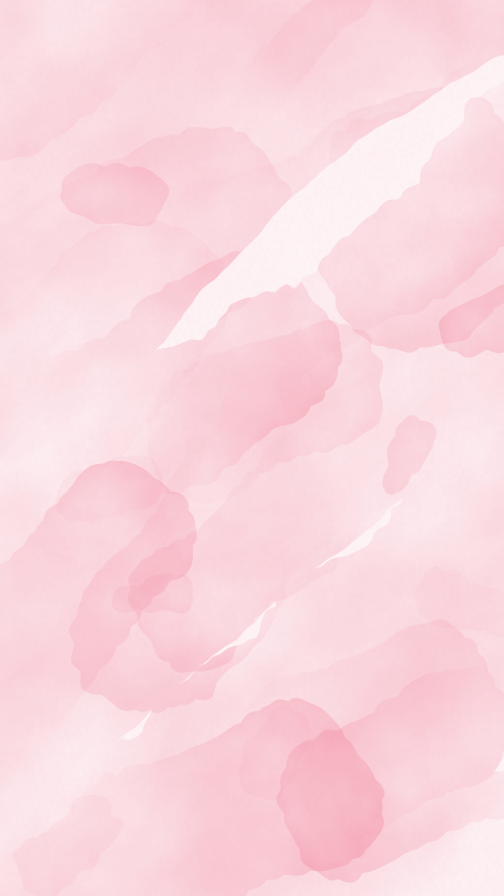
Write a Shadertoy shader that draws this background.

```glsl
// Pale pink watercolour: overlapping diagonal brush strokes with bare paper gaps.

vec2 hash2(vec2 p) {
    vec3 q = fract(p.xyx * vec3(0.1031, 0.1030, 0.0973));
    q += dot(q, q.yzx + 33.33);
    return fract((q.xx + q.yz) * q.zy);
}

float cornerSlope(vec2 cell, vec2 corner, vec2 f) {
    float a = 6.2832 * hash2(cell + corner + 57.0).x;
    return dot(vec2(cos(a), sin(a)), f - corner);
}

float gradientNoise(vec2 p) {
    vec2 cell = floor(p), f = fract(p);
    vec2 w = f * f * f * (f * (f * 6.0 - 15.0) + 10.0);
    float low = mix(cornerSlope(cell, vec2(0, 0), f), cornerSlope(cell, vec2(1, 0), f), w.x);
    float high = mix(cornerSlope(cell, vec2(0, 1), f), cornerSlope(cell, vec2(1, 1), f), w.x);
    return mix(low, high, w.y);
}

float fbm(vec2 p) {
    float sum = 0.0, amp = 1.0;
    for (int i = 0; i < 5; i++) {
        sum += amp * gradientNoise(p);
        p = mat2(1.6, 1.2, -1.2, 1.6) * p + 7.3;
        amp *= 0.5;
    }
    return sum;
}

mat2 rotation(float a) {
    return mat2(cos(a), -sin(a), sin(a), cos(a));
}

float roundedBox(vec2 p, vec2 halfSize, float radius) {
    vec2 q = abs(p) - halfSize + radius;
    return length(max(q, 0.0)) + min(max(q.x, q.y), 0.0) - radius;
}

// Long strokes have a crisp scalloped wet end and a fading tail; small petals are even.
float strokePigment(vec2 p, vec2 centre, vec2 seed, float pixel) {
    vec2 shape = hash2(seed), look = hash2(seed + 19.0);
    float longness = smoothstep(0.32, 0.42, shape.x);
    float len = mix(0.07, 0.25, longness) + 0.13 * shape.x;
    vec2 halfSize = len * vec2(1.0, mix(0.36, 0.56, shape.y));
    float spread = mix(1.8, 0.6, longness);
    vec2 q = rotation(0.68 + spread * (look.x - 0.5)) * (p - centre);
    q.x *= fract(look.x * 13.0) < 0.5 ? -1.0 : 1.0;

    float d = roundedBox(q, halfSize, 0.85 * halfSize.y);
    d += 0.045 * gradientNoise(p * 5.0 + seed * 3.7);
    d -= 0.025 * abs(gradientNoise(p * 17.0 + seed * 5.1));

    float body = 1.0 - smoothstep(-pixel, pixel, d);
    float fade = mix(0.7, smoothstep(-0.9, 0.95, q.x / len), longness);
    float pooling = 0.55 + 0.45 * exp(min(d, 0.0) / 0.07);
    return body * fade * pooling * (0.04 + 0.14 * look.y * look.y);
}

// Bare paper left between three parallel lanes of wash: x crisp gap, y pale halo.
vec2 paperGap(vec2 lanePos, float wobble, float pixel) {
    float lane = clamp(round((lanePos.y - 0.09) / 0.53), -1.0, 1.0);
    float across = abs(lanePos.y - 0.09 - 0.53 * lane + 0.03 * wobble);
    float along = (lanePos.x - 0.8 - 0.6 * abs(lane)) / 0.5;
    float width = mix(0.007, 0.07, abs(lane)) * (1.0 - along * along);
    width += 0.016 * wobble - 0.004;
    float halo = abs(lane) * exp(-across * across / 0.03 - along * along);
    return vec2(1.0 - smoothstep(-pixel, pixel, across - width), halo);
}

void mainImage(out vec4 fragColor, in vec2 fragCoord) {
    vec2 p = fragCoord / iResolution.x;
    float height = iResolution.y / iResolution.x;
    float pixel = 0.8 / iResolution.x;
    vec2 lanePos = rotation(0.7) * p;

    // Soft underlying wash, only slightly drawn out along the brush direction
    float bloom = fbm(p * 6.0 + 4.0);
    float ink = 0.084 + 0.12 * fbm(lanePos * vec2(1.8, 2.5) + 2.0);

    // Translucent strokes on a jittered grid
    float strokes = 0.0;
    for (int i = 0; i < 24; i++) {
        vec2 cell = vec2(i % 4, i / 4);
        vec2 jitter = hash2(cell + 71.0);
        vec2 centre = (cell + jitter) / vec2(4.0, 6.0) * vec2(1.0, height);
        strokes += strokePigment(p, centre, cell + 3.0, pixel);
    }
    ink = max(ink, 0.02) + strokes * (1.0 + 0.5 * bloom);

    // Gaps, pigment blooms and paper grain
    float wobble = gradientNoise(p * 9.0) + 0.4 * gradientNoise(p * 27.0);
    vec2 gap = paperGap(lanePos, wobble, pixel);
    ink *= (1.0 - 0.95 * gap.x) * (1.0 - 0.4 * gap.y);
    ink += 0.016 * bloom * smoothstep(0.0, 0.08, ink);
    ink += 0.015 * gradientNoise(p * vec2(130.0, 105.0));
    ink += 0.006 * gradientNoise(p * 50.0 + 9.0);
    ink = 0.5 * (1.0 - exp(-max(ink, -0.03) / 0.5));

    // Pigment absorbs mostly green, then blue
    vec3 colour = vec3(0.992, 0.953, 0.962) - ink * vec3(0.1, 1.0, 0.82);
    fragColor = vec4(colour, 1.0);
}
```
